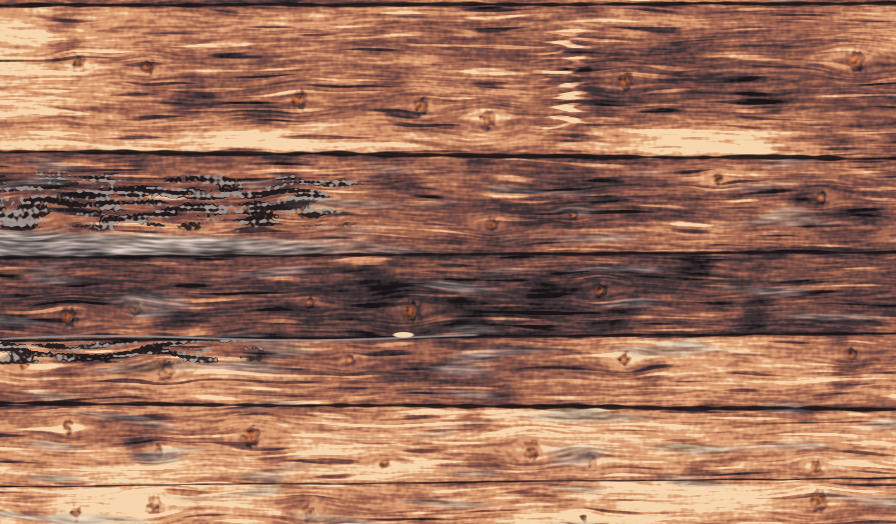
Reproduce this texture procedurally as a Shadertoy shader.

```glsl
const int SEAMS = 8;
const float SEAM_Y[8] = float[8](-0.05, 0.071, 0.230, 0.350, 0.509, 0.711, 0.99, 1.12);
const float SEAM_SLOPE[8] = float[8](0.0, 0.010, -0.006, 0.008, 0.006, -0.008, 0.002, 0.0);
const float SEAM_WIDTH[8] = float[8](0.0, 0.001, 0.0035, 0.0024, 0.0024, 0.0035, 0.003, 0.0);
const float PLANK_TONE[7] = float[7](0.77, 0.79, 0.63, 0.29, 0.43, 0.58, 0.55);
const vec3 SOOT = vec3(0.10, 0.08, 0.09);
const vec3 CHAR_BROWN = vec3(0.25, 0.20, 0.21);
const vec3 DARK_WOOD = vec3(0.45, 0.29, 0.27);
const vec3 RED_WOOD = vec3(0.65, 0.41, 0.32);
const vec3 GOLD_WOOD = vec3(0.86, 0.61, 0.44);
const vec3 PALE_WOOD = vec3(0.97, 0.84, 0.68);
const vec3 SILVER = vec3(0.55, 0.52, 0.51);
const vec3 KNOT_CORE = vec3(0.58, 0.31, 0.18);

vec2 hash2(vec2 p) {
    vec3 q = fract(p.xyx * vec3(0.1031, 0.1030, 0.0973));
    q += dot(q, q.yzx + 33.33);
    return fract((q.xx + q.yz) * q.zy);
}
float corner(vec2 cell, vec2 offset) {
    float angle = 6.2832 * hash2(cell).x;
    return dot(vec2(cos(angle), sin(angle)), offset);
}
float gradientNoise(vec2 p) {
    vec2 i = floor(p), f = fract(p), e = vec2(1.0, 0.0);
    vec2 u = f * f * f * (f * (f * 6.0 - 15.0) + 10.0);
    return mix(mix(corner(i, f), corner(i + e, f - e), u.x),
               mix(corner(i + e.yx, f - e.yx), corner(i + 1.0, f - 1.0), u.x), u.y);
}
float blob(vec2 p, vec2 center, vec2 radii) {
    vec2 q = (p - center) / radii;
    return exp(-dot(q, q));
}
float band(float v, float lo, float hi, float soft) {
    return smoothstep(lo - soft, lo + soft, v) * (1.0 - smoothstep(hi - soft, hi + soft, v));
}
float seamHeight(int i, float x) {
    return SEAM_Y[i] + SEAM_SLOPE[i] * x + 0.003 * gradientNoise(vec2(x * 7.0, float(i) * 7.3));
}
vec3 woodRamp(float t) {
    vec3 c = mix(SOOT, CHAR_BROWN, smoothstep(-0.2, 0.10, t));
    c = mix(c, DARK_WOOD, smoothstep(0.10, 0.34, t));
    c = mix(c, RED_WOOD, smoothstep(0.32, 0.54, t));
    c = mix(c, GOLD_WOOD, smoothstep(0.52, 0.76, t));
    return mix(c, PALE_WOOD, smoothstep(0.76, 1.0, t));
}
// Center offset in xy, radius in z; a zero radius means no knot
vec3 knotAt(vec2 p, int plank, float cell, float spacing) {
    vec2 id = vec2(cell + 20.0, float(plank) * 13.0 + 5.0);
    vec2 r = hash2(id), s = hash2(id + 71.7);
    float y = mix(SEAM_Y[plank], SEAM_Y[plank + 1], 0.2 + 0.6 * r.y);
    vec2 center = vec2((cell + 0.15 + 0.7 * r.x) * spacing, y);
    return vec3(p - center, s.x < 0.8 ? mix(0.007, 0.016, s.y) : 0.0);
}

void mainImage(out vec4 fragColor, in vec2 fragCoord) {
    float px = 1.0 / iResolution.y;
    vec2 p = fragCoord * px;

    // Find the plank and the dark gaps between planks
    int plank = 0;
    float gap = 0.0, shade = 0.0;
    for (int i = 1; i < SEAMS - 1; i++) {
        float d = p.y - seamHeight(i, p.x);
        if (d > 0.0) plank = i;
        float w = SEAM_WIDTH[i] * (1.0 + 1.3 * gradientNoise(vec2(p.x * 24.0, float(i) * 3.7)));
        gap = max(gap, 1.0 - smoothstep(w - px, w + px, abs(d)));
        shade = max(shade, exp(-abs(d) / (2.5 * SEAM_WIDTH[i])));
    }
    // Knots bend the grain around them
    const float spacing = 0.21;
    vec2 g = p;
    float core = 0.0, ring = 0.0, halo = 0.0, mottle = gradientNoise(p * 110.0);
    for (int k = -1; k <= 1; k++) {
        vec3 knot = knotAt(p, plank, floor(p.x / spacing) + float(k), spacing);
        if (knot.z == 0.0) continue;
        vec2 q = knot.xy / knot.z;
        g.y -= 0.6 * knot.y * blob(q, vec2(0.0), vec2(4.0, 2.5));
        float r = length(q * vec2(0.9, 1.0)) + 0.6 * mottle;
        core = max(core, 1.0 - smoothstep(0.4, 1.0, r));
        ring = max(ring, blob(vec2(r, q.x), vec2(0.95, 0.4), vec2(0.35, 1.1)));
        halo = max(halo, blob(q, vec2(0.4, 0.0), vec2(3.2, 1.3)));
    }
    // Stretched grain from broad stains to fine fibres
    g.y += 0.012 * gradientNoise(vec2(p.x * 3.5, p.y * 9.0 + float(plank) * 4.1));
    vec2 seed = vec2(float(plank) * 17.3, float(plank) * 5.9);
    float stain = gradientNoise(g * vec2(2.2, 9.0) + seed);
    float smudge = gradientNoise(p * vec2(8.0, 15.0) + seed);
    float streak = gradientNoise(g * vec2(4.0, 46.0) + seed);
    float fine = gradientNoise(g * vec2(10.0, 130.0) + seed);
    float fibre = gradientNoise(g * vec2(28.0, 210.0) + seed);
    float split = gradientNoise(g * vec2(6.0, 85.0) + seed + 9.4);
    float tone = PLANK_TONE[plank] + 0.48 * stain + 0.26 * streak + 0.28 * fine + 0.26 * fibre + 0.14 * mottle;
    tone += 0.35 * smoothstep(0.24, 0.45, split) - 0.45 * smoothstep(0.28, 0.48, -split);
    tone -= 0.28 * smoothstep(0.15, 0.5, smudge);

    // Scorched and bleached areas
    float onTop = float(plank == 5), onFourth = float(plank == 4), onSecond = float(plank == 2);
    tone += onTop * (0.36 * blob(p, vec2(0.45, 0.725), vec2(1.3, 0.035))
        + 0.18 * blob(p, vec2(0.1, 0.9), vec2(0.5, 0.1)) - 0.3 * blob(p, vec2(1.3, 0.85), vec2(0.5, 0.06)));
    tone += 0.25 * halo - 0.38 * ring - 0.28 * shade;
    float ticks = smoothstep(0.08, 0.3, gradientNoise(p * vec2(17.0, 105.0)));
    tone += onTop * 0.55 * ticks * band(p.x, 1.03, 1.12, 0.04) * band(p.y, 0.74, 0.94, 0.02);
    vec3 color = mix(woodRamp(tone), KNOT_CORE * (1.0 + 1.2 * mottle + 0.5 * fibre), 0.75 * core);

    // Flaking char and silvered wood on the left
    float burnt = onFourth * band(p.x, -0.2, 0.62, 0.2) * band(p.y, 0.57, 0.66, 0.025)
        + onSecond * band(p.x, -0.2, 0.46, 0.1) * band(p.y, 0.31, 0.37, 0.012);
    float chips = gradientNoise(g * vec2(13.0, 70.0) + 3.0) + 0.4 * mottle + 0.3 * streak;
    float flake = smoothstep(0.0, 0.1, burnt * (0.12 + chips) - 0.04);
    vec3 flakeColor = mix(SOOT, SILVER * 1.1, smoothstep(-0.05, 0.35, fine + 0.7 * mottle));
    color = mix(color, flakeColor, 0.9 * flake);
    float silver = onFourth * band(p.x, -0.3, 0.65, 0.2) * band(p.y, 0.50, 0.56 - 0.03 * p.x, 0.008);
    silver = max(silver, 0.55 * smoothstep(0.2, 0.45, gradientNoise(g * vec2(5.0, 32.0) + 31.0)) * (1.0 - onTop));
    color = mix(color, SILVER * (1.0 + 0.8 * fine + 0.5 * streak + 0.6 * fibre), 0.85 * silver);
    color = mix(color, SOOT, 0.9 * gap);

    // Loose wire with a pale clip along one seam
    float wireY = 0.353 + 0.005 * sin(p.x * 8.0) + 0.004 * p.x;
    float wire = (1.0 - smoothstep(0.0005, 0.0005 + 1.5 * px, abs(p.y - wireY))) * band(p.x, 0.0, 0.91, 0.01);
    color = mix(color, SILVER * 1.15, 0.8 * wire);
    color = mix(color, PALE_WOOD, smoothstep(0.3, 0.6, blob(p, vec2(0.77, 0.361), vec2(0.022, 0.006))));
    fragColor = vec4(clamp(color, 0.0, 1.0), 1.0);
}
```
